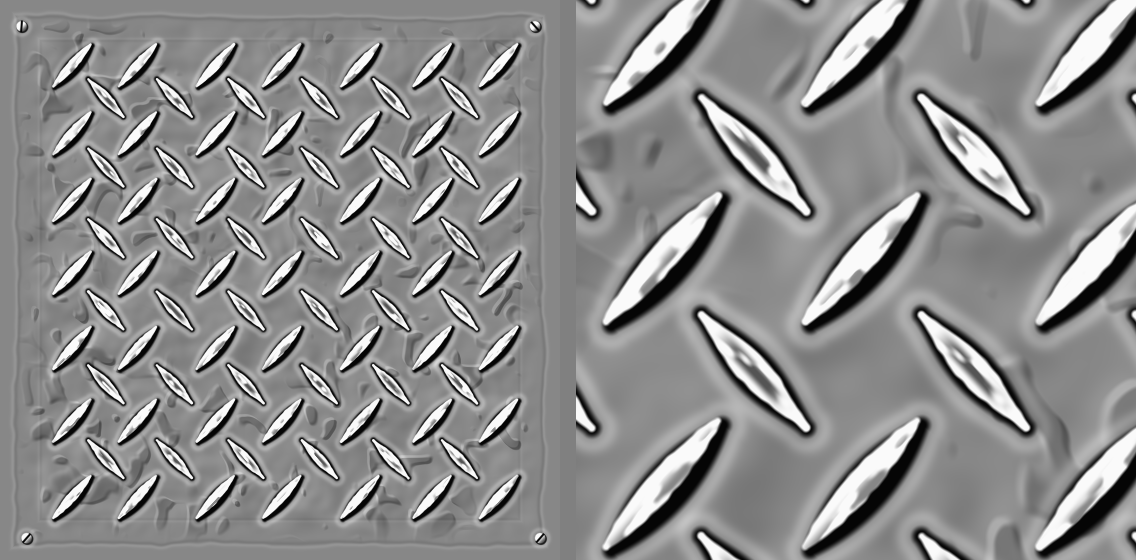
Left, the full canvas; right, a detail of the centre.
A WebGL 1 fragment shader for this texture map:

```glsl
precision highp float;

uniform vec2 u_resolution;

const float PI = 3.14159265;
const float BASE_GREY = 0.53;
const float HIGHLIGHT = 0.98;
const float SHADOW = 0.02;
const float HALO_GAIN = 0.13;
const float GRAIN_GAIN = 0.17;
const float PIT_GAIN = 0.20;

// Rising studs: 7 x 7, falling studs: 6 x 6
const float RISING_LAST = 6.0;
const vec2 RISING_FIRST = vec2(0.129, 0.112);
const vec2 RISING_STEP = vec2(0.127, 0.1285);
const vec2 RISING_AXIS = vec2(0.664, 0.748);
const float RISING_HALF = 0.050;
const float FALLING_LAST = 5.0;
const vec2 FALLING_FIRST = vec2(0.189, 0.180);
const vec2 FALLING_STEP = vec2(0.1263, 0.129);
const vec2 FALLING_AXIS = vec2(0.680, -0.733);
const float FALLING_HALF = 0.046;

const float SCREW_RADIUS = 0.0105;

float hash(vec2 p) {
    return fract(sin(dot(p, vec2(127.1, 311.7))) * 43758.5453);
}

float noise(vec2 p) {
    vec2 i = floor(p);
    vec2 f = fract(p);
    f = f * f * (3.0 - 2.0 * f);
    float low = mix(hash(i), hash(i + vec2(1.0, 0.0)), f.x);
    float high = mix(hash(i + vec2(0.0, 1.0)), hash(i + 1.0), f.x);
    return mix(low, high, f.y);
}

float fill(float d) {
    float soft = max(0.0011, 0.75 / min(u_resolution.x, u_resolution.y));
    return 1.0 - smoothstep(-soft, soft, d);
}

// Uneven spacing of the stud rows and columns
vec2 risingCentre(vec2 i) {
    vec2 t = i * PI / RISING_LAST;
    float dx = -0.0064 * sin(2.0 * t.x) + 0.0015 * sin(3.0 * t.x)
             - 0.0041 * sin(4.0 * t.x) - 0.0048 * sin(5.0 * t.x);
    float dy = 0.0148 * sin(t.y) - 0.0018 * sin(2.0 * t.y) + 0.0023 * sin(4.0 * t.y);
    return RISING_FIRST + i * RISING_STEP + vec2(dx, dy);
}

vec2 fallingCentre(vec2 i) {
    vec2 t = i * PI / FALLING_LAST;
    return FALLING_FIRST + i * FALLING_STEP + vec2(-0.004 * sin(2.0 * t.x), 0.008 * sin(t.y));
}

// Along, across and seed of the closest stud
vec3 nearestStud(vec2 p, bool rising) {
    vec2 axis = rising ? RISING_AXIS : FALLING_AXIS;
    float halfLength = rising ? RISING_HALF : FALLING_HALF;
    float last = rising ? RISING_LAST : FALLING_LAST;
    vec2 cell = floor(rising ? (p - RISING_FIRST) / RISING_STEP : (p - FALLING_FIRST) / FALLING_STEP);
    vec3 stud = vec3(0.0);
    float best = 10.0;
    for (int y = 0; y < 2; y++) {
        for (int x = 0; x < 2; x++) {
            vec2 i = clamp(cell + vec2(float(x), float(y)), 0.0, last);
            vec2 r = p - (rising ? risingCentre(i) : fallingCentre(i));
            vec2 q = vec2(dot(r, axis), dot(r, vec2(-axis.y, axis.x)));
            float d = length(vec2(max(abs(q.x) - halfLength, 0.0), q.y));
            if (d < best) {
                best = d;
                stud = vec3(q, hash(i + 3.7));
            }
        }
    }
    return stud;
}

// Bar with narrow tips and a swollen belly
float taperedBar(vec2 q, float halfLength, float tip, float belly, float sharpness) {
    float a = min(abs(q.x) / halfLength, 1.0);
    float radius = tip + belly * pow(max(1.0 - a * a, 0.0), sharpness);
    return length(vec2(max(abs(q.x) - halfLength, 0.0), q.y)) - radius;
}

float paintStud(float shade, vec3 stud, bool rising) {
    vec2 q = stud.xy;
    float wear = noise(q * vec2(85.0, 230.0) + stud.z * 90.0);
    float rough = 0.0012 * (noise(q * 160.0 + stud.z * 50.0) - 0.5);
    float rim, face, dull;
    if (rising) {
        rim = taperedBar(q + vec2(0.0, 0.0030), RISING_HALF, 0.0045, 0.0100, 1.0);
        face = taperedBar(q - vec2(0.0, 0.0008), RISING_HALF, 0.0022, 0.0062, 1.0);
        dull = 0.45 * smoothstep(0.55, 0.85, wear) * smoothstep(0.004, -0.004, q.y);
    } else {
        rim = taperedBar(q, FALLING_HALF, 0.0050, 0.0080, 1.5);
        face = taperedBar(q, FALLING_HALF, 0.0022, 0.0070, 1.6);
        float core = smoothstep(0.0065, 0.001, abs(q.y)) * smoothstep(0.034, 0.012, abs(q.x));
        dull = 0.65 * core * smoothstep(0.2, 0.65, wear);
    }
    float halo = (rim - 0.006) / 0.005;
    shade += HALO_GAIN * exp(-halo * halo);
    shade = mix(shade, SHADOW, smoothstep(0.0025, -0.0025, rim));
    return mix(shade, HIGHLIGHT - dull, fill(face + rough));
}

float grain(vec2 p) {
    return noise(p * 20.0 + 2.0 * noise(p * 9.0)) + 0.4 * noise(p * 47.0);
}

float pits(vec2 p) {
    vec2 warp = 1.5 * vec2(noise(p * 25.0), noise(p * 25.0 + 40.0));
    return smoothstep(0.66, 0.82, noise(p * vec2(48.0, 42.0) + warp));
}

// Paired light and dark line of a shallow step
float crease(float d, float width) {
    float x = d / width;
    return x * exp(-x * x);
}

float paintScrew(float shade, vec2 p) {
    vec2 corner = sign(p - 0.5);
    vec2 q = p - vec2(0.5015 - 0.0045 * corner.y, 0.496) - corner * vec2(0.4585, 0.457);
    float angle = corner.y > 0.0 ? 1.9 + 0.4 * corner.x : 0.85;
    float slot = abs(dot(q, vec2(-sin(angle), cos(angle)))) - 0.0018;
    float d = length(q) - SCREW_RADIUS;
    float lit = mix(0.35, HIGHLIGHT, smoothstep(-0.009, 0.001, dot(q, vec2(-0.7, 0.7))));
    shade += 0.10 * exp(-pow((d - 0.005) / 0.004, 2.0));
    shade = mix(shade, 0.12, fill(length(q - vec2(0.0015, -0.0015)) - SCREW_RADIUS));
    shade = mix(shade, lit, fill(d + 0.0012));
    return mix(shade, SHADOW, fill(max(slot, d)));
}

void main() {
    vec2 p = gl_FragCoord.xy / u_resolution;
    vec2 light = vec2(-0.0045, 0.0045);
    float edge = max(abs(p.x - 0.5), abs(p.y - 0.5));
    float worn = 1.0 - smoothstep(0.42, 0.475, edge);

    // Embossed sheet surface
    float shade = BASE_GREY + GRAIN_GAIN * worn * (grain(p + light) - grain(p - light));
    float patchy = worn * smoothstep(0.25, 0.65, noise(p * 8.0 + 5.0));
    shade += PIT_GAIN * patchy * (0.5 * pits(p - light) - pits(p));

    // Wavering outer rim and faint inner frame
    float waver = 0.014 * (noise(p * 11.0) - 0.5) + 0.004 * (noise(p * 45.0) - 0.5);
    shade += 0.12 * crease(edge - 0.470 + waver, 0.004);
    shade += 0.06 * crease(edge - 0.429, 0.003);

    shade = paintStud(shade, nearestStud(p, true), true);
    shade = paintStud(shade, nearestStud(p, false), false);
    shade = paintScrew(shade, p);

    gl_FragColor = vec4(vec3(clamp(shade, 0.0, 1.0)), 1.0);
}
```
